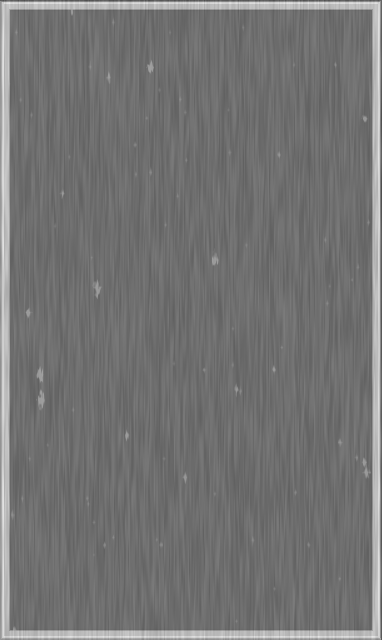
Write a Shadertoy shader that draws this texture.

```glsl
// Dark vertically brushed metal panel with pale chips and a bright bevelled frame.

#define PANEL_GREY 0.43
#define FRAME_GREY 0.73
#define CHIP_GREY 0.61
#define GRAIN_CONTRAST 0.115
#define GRAIN_COLUMNS 512.0
#define GRAIN_ROWS 24.0
#define FRAME_WIDTH 0.0150
#define CHIP_COUNT 84
#define CHIP_SMALL 0.0012
#define CHIP_LARGE 0.0062

float hash(vec2 p) {
    return fract(sin(dot(p, vec2(12.9898, 78.233))) * 43758.5453);
}

// One brushed column: smooth noise along y, shifted so rows never line up
float columnNoise(float column, float y) {
    y += 17.0 * hash(vec2(column, 3.7));
    float row = floor(y);
    float t = smoothstep(0.0, 1.0, y - row);
    return mix(hash(vec2(column, row)), hash(vec2(column, row + 1.0)), t);
}

float streaks(vec2 p) {
    float column = floor(p.x);
    float t = smoothstep(0.0, 1.0, p.x - column);
    return mix(columnNoise(column, p.y), columnNoise(column + 1.0, p.y), t);
}

// Hair-fine strokes over slightly broader ones, centred on zero
float brushedGrain(vec2 p) {
    vec2 scale = vec2(GRAIN_COLUMNS, GRAIN_ROWS);
    float fine = streaks(p * scale + vec2(0.35, 0.0));
    float broad = streaks(p * scale * vec2(0.55, 0.8) + 91.0);
    return 0.72 * fine + 0.28 * broad - 0.5;
}

// Coverage of scattered ragged, upright flecks; most are tiny
float chips(vec2 p, float aspect, float pixel) {
    float cover = 0.0;
    float ragged = streaks(p * vec2(512.0, 150.0) + 40.0) - 0.5;
    for (int i = 0; i < CHIP_COUNT; i++) {
        float id = float(i) + 1.0;
        vec2 centre = vec2(hash(vec2(id, 1.3)) * aspect, hash(vec2(id, 2.9)));
        float size = mix(CHIP_SMALL, CHIP_LARGE, pow(hash(vec2(id, 5.1)), 6.0));
        float stretch = mix(1.6, 3.0, hash(vec2(id, 7.7)));
        vec2 q = (p - centre) / vec2(size, size * stretch);
        float dist = (abs(q.x) + abs(q.y) - 1.0 + 1.1 * ragged) * size * 0.75;
        float strength = mix(0.6, 1.0, smoothstep(CHIP_SMALL, 0.003, size));
        cover = max(cover, strength * (1.0 - smoothstep(-pixel, pixel, dist)));
    }
    return cover;
}

// Bevel shade across the frame: depth runs from 0 outside to 1 inside
float bevel(float depth, float outerGrey) {
    float shade = mix(outerGrey, FRAME_GREY, smoothstep(0.08, 0.24, depth));
    float highlight = smoothstep(0.2, 0.3, depth) - smoothstep(0.36, 0.48, depth);
    return shade + 0.11 * highlight;
}

void mainImage(out vec4 fragColor, in vec2 fragCoord) {
    float pixel = 1.0 / iResolution.y;
    float aspect = iResolution.x * pixel;
    vec2 p = fragCoord * pixel;
    float grain = brushedGrain(p);

    // Panel with chips
    float panel = PANEL_GREY + GRAIN_CONTRAST * grain;
    float chipGrey = CHIP_GREY + 0.05 * grain;
    panel = mix(panel, chipGrey, chips(p, aspect, pixel));

    // Distances to the sides; top and right outer edges are in shadow
    vec2 low = p;
    vec2 high = vec2(aspect, 1.0) - p;
    float lit = min(low.x, low.y);
    float shadowed = min(high.x, high.y);
    float edge = min(lit, shadowed);
    float outerGrey = shadowed < lit ? 0.36 : 0.58;
    float frame = bevel(edge / FRAME_WIDTH, outerGrey) + 0.15 * grain;

    // Thin shadow where the panel meets the frame
    float inside = edge - FRAME_WIDTH;
    panel -= 0.06 * exp(-max(inside, 0.0) / 0.001);
    float grey = mix(frame, panel, smoothstep(-0.6 * pixel, 0.6 * pixel, inside));

    fragColor = vec4(vec3(clamp(grey, 0.0, 1.0)), 1.0);
}
```
